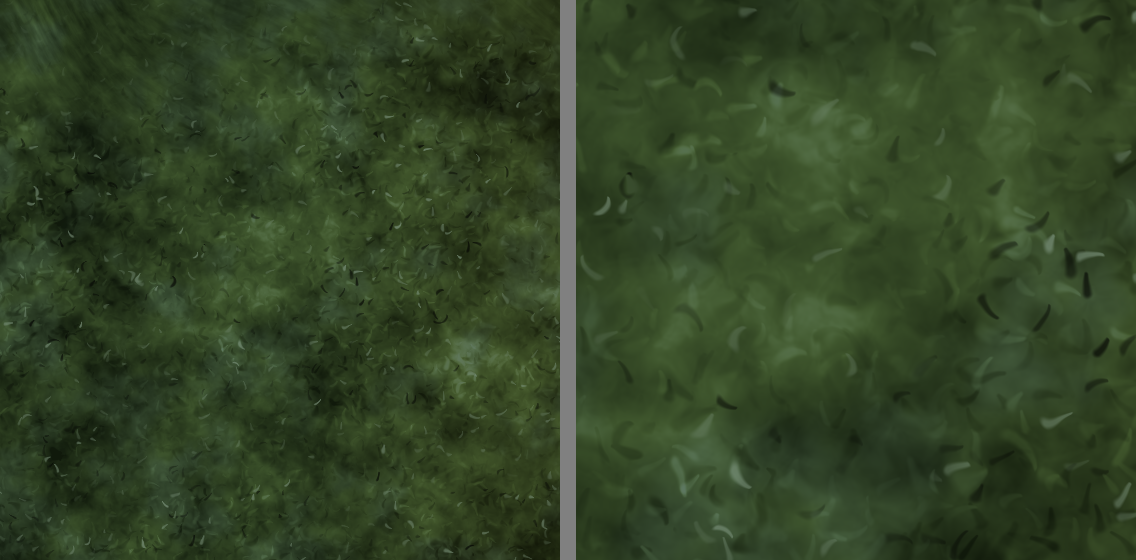
Left: the whole. Right: its middle third, enlarged.
This texture is drawn by a Shadertoy shader. Its source:

```glsl
float hash(vec2 p) {
    return fract(sin(dot(p, vec2(127.1, 311.7))) * 43758.5453);
}

mat2 rotation(float a) {
    return mat2(cos(a), -sin(a), sin(a), cos(a));
}

float noise(vec2 p) {
    vec2 i = floor(p), f = fract(p);
    f = f * f * (3.0 - 2.0 * f);
    return mix(mix(hash(i), hash(i + vec2(1, 0)), f.x),
               mix(hash(i + vec2(0, 1)), hash(i + vec2(1, 1)), f.x), f.y);
}

float fbm(vec2 p) {
    float sum = 0.0, amp = 0.52;
    for (int i = 0; i < 4; i++) {
        sum += amp * noise(p);
        p = rotation(0.6) * p * 2.03 + 17.3;
        amp *= 0.5;
    }
    return sum;
}

// Short tapered blades, one per cell: signed shade of the topmost one
float blades(vec2 p, float seed, float density) {
    vec2 cell = floor(p);
    float shade = 0.0;
    for (int y = -1; y <= 1; y++)
    for (int x = -1; x <= 1; x++) {
        vec2 id = cell + vec2(x, y);
        vec2 key = id + seed * 37.0;
        vec2 root = id + vec2(hash(key), hash(key + 5.3));
        float lean = 0.8 + 2.8 * (hash(key + 9.1) - 0.5) + 2.5 * (noise(id * 0.15 + seed) - 0.5);
        float halfLength = mix(0.15, 0.6, hash(key + 13.7));
        vec2 q = rotation(lean) * (p - root);
        q.y += (hash(key + 21.9) - 0.5) * 1.3 * q.x * q.x;
        float taper = 1.0 - 0.45 * clamp(q.x / halfLength, -1.0, 1.0);
        float width = mix(0.16, 0.28, hash(key + 31.3)) * taper;
        float d = length(vec2(max(abs(q.x) - halfLength, 0.0), q.y));
        float cover = smoothstep(width, width * 0.2, d) * step(hash(key + 43.1), density);
        shade = mix(shade, hash(key + 57.7) * 2.0 - 1.0, cover);
    }
    return shade;
}

void mainImage(out vec4 fragColor, in vec2 fragCoord) {
    vec2 uv = fragCoord / iResolution.y;
    vec2 wobble = vec2(noise(uv * 70.0), noise(uv * 70.0 + 71.0)) - 0.5;
    vec2 p = uv + 0.006 * wobble;

    // Smooth combed area along the top, strongest at the left
    float combed = smoothstep(0.74, 1.0, uv.y + 0.12 * (0.5 - uv.x) + 0.2 * (noise(uv * 5.0) - 0.5));
    float crisp = (1.0 - 0.7 * combed) * mix(0.6, 1.2, smoothstep(0.3, 0.7, noise(uv * 10.0 + 40.0)));

    // Broad light and shade, then soft clumps
    float tone = 0.51 + 1.2 * (fbm(uv * 6.0 + 3.0) - 0.5);
    tone += 0.75 * (noise(p * 17.0 + 8.0) - 0.5) * (1.0 - 0.6 * combed);
    tone += 0.9 * (fbm(p * 44.0) - 0.5) * (1.0 - 0.6 * combed);
    vec2 strand = rotation(-0.55 + 0.5 * (noise(uv * 3.0) - 0.5)) * uv;
    tone += 0.8 * (fbm(strand * vec2(18.0, 70.0)) - 0.5) * combed;

    // Blades from large and blurred to small and sharp
    float fine = blades(p * 66.0, 3.0, 0.7);
    float medium = blades(p * 42.0, 2.0, 0.75);
    tone += crisp * (0.16 * blades(p * 25.0, 1.0, 0.8) + 0.3 * medium + 0.3 * fine);

    vec3 color = mix(vec3(0.105, 0.155, 0.075), vec3(0.25, 0.342, 0.178), clamp(tone, -0.3, 1.25));
    color = mix(color, vec3(0.37, 0.47, 0.36), 0.8 * smoothstep(0.9, 1.6, tone));

    // Cool grey tufts, mostly at the left, and olive at the right
    float cool = smoothstep(0.44, 0.78, fbm(uv * 13.0 + 60.0) + 0.1 * (0.5 - uv.x) + 0.07 * (fine + medium));
    color += cool * vec3(0.012, 0.014, 0.045) * clamp(0.4 + tone, 0.3, 1.3);
    color += vec3(0.016, 0.002, -0.01) * smoothstep(0.45, 1.0, uv.x);

    // Sparse pale glints and small dark gaps
    float glint = blades(p * 74.0 + 11.0, 4.0, 0.17);
    color = mix(color, vec3(0.47, 0.56, 0.47), 0.62 * max(glint, 0.0) * crisp);
    color *= 1.0 - 0.5 * max(-glint, 0.0) * crisp;

    fragColor = vec4(clamp(color, 0.0, 1.0), 1.0);
}
```
